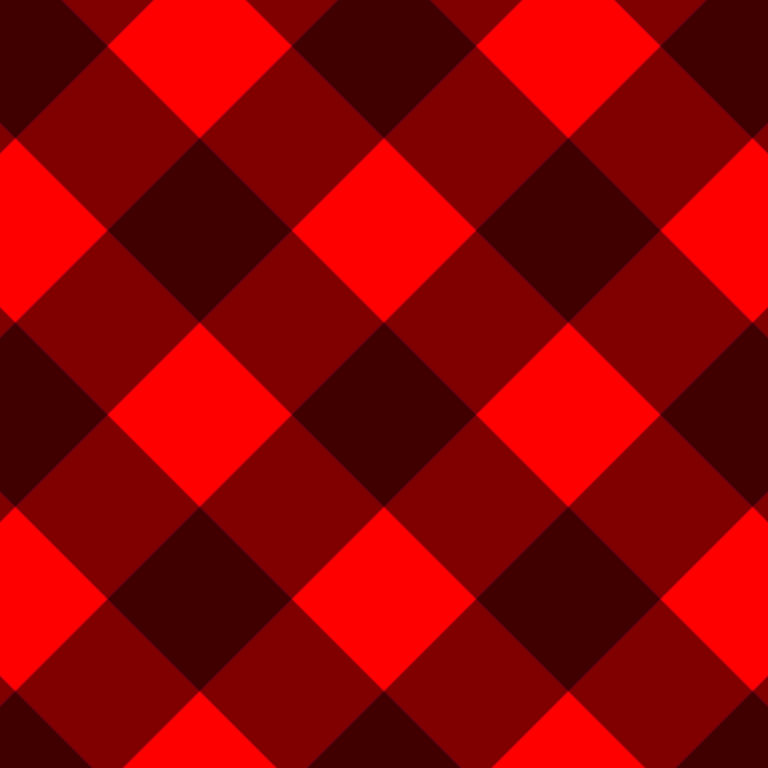
Write a WebGL 1 fragment shader that draws this pattern.

```glsl
precision highp float;

uniform vec2 u_resolution;

// Alternating bands of width 1 along each axis: 0 dark, 1 light, with soft borders
vec2 bands(vec2 p, float softness) {
  vec2 wave = abs(2.0 * fract(0.5 * p + 0.5) - 1.0);
  return smoothstep(0.5 - softness, 0.5 + softness, wave);
}

void main() {
  float pixel = 1.0 / u_resolution.y;
  vec2 p = gl_FragCoord.xy * pixel - vec2(0.5, 0.46);

  // Diagonal axes, one unit per band
  vec2 diagonal = vec2(p.x + p.y, p.x - p.y) / 0.24;
  vec2 light = bands(diagonal, max(0.012, pixel / 0.17));

  // Crossing bands multiply into dark, middle and bright squares
  vec2 tone = 0.5 + 0.5 * light;
  float red = tone.x * tone.y;

  // Faint violet tint along the seams
  vec2 seam = 4.0 * light * (1.0 - light);
  float blue = 0.055 * max(seam.x, seam.y);

  gl_FragColor = vec4(red, 0.0, blue, 1.0);
}
```
